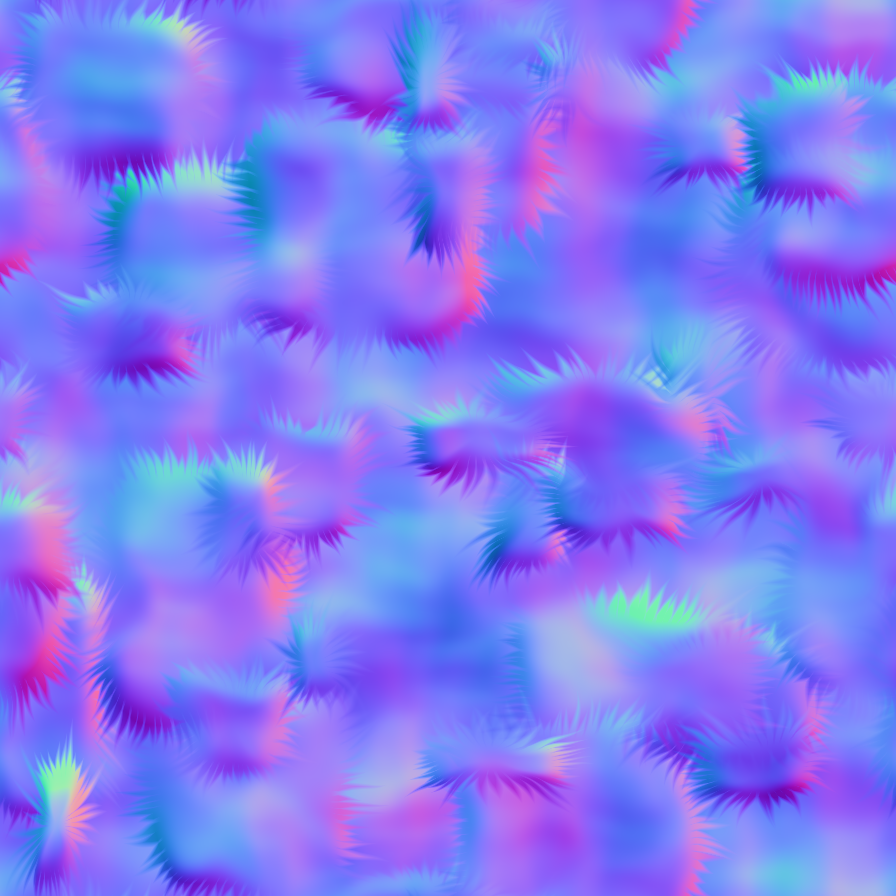
Give the GLSL for this texture map, as a WebGL 1 fragment shader.

```glsl
precision highp float;
// Tiling normal map of furry, overlapping plateaus with spiky fringes.
// Rounded boxes scattered on wrapping grids are layered over streaky noise;
// each tilts the surface outward near its rim and ends in tapering spikes.
uniform vec2 u_resolution;

const float TAU = 6.28318;
const float SPIKE_SPACING = 0.0098;
const float ROOT_DEPTH = 0.014;
const float MAX_REACH = 0.036;

vec2 hash2(vec2 p) {
  vec3 q = fract(p.xyx * vec3(0.1031, 0.1030, 0.0973));
  q += dot(q, q.yzx + 33.33);
  return fract((q.xx + q.yz) * q.zy);
}

float cornerSlope(vec2 id, vec2 offset, vec2 f, vec2 period) {
  float angle = TAU * hash2(mod(id + offset, period) + 7.0).x;
  return dot(vec2(cos(angle), sin(angle)), f - offset);
}

// Gradient noise that repeats after a whole number of cells.
float noise(vec2 p, vec2 period) {
  vec2 id = floor(p), f = fract(p);
  vec2 w = f * f * f * (f * (f * 6.0 - 15.0) + 10.0);
  vec2 e = vec2(1.0, 0.0);
  return mix(
    mix(cornerSlope(id, e.yy, f, period), cornerSlope(id, e.xy, f, period), w.x),
    mix(cornerSlope(id, e.yx, f, period), cornerSlope(id, e.xx, f, period), w.x),
    w.y);
}

// Soft surface tilt: x varies in upright streaks, y in level ones.
vec2 streakTilt(vec2 p, float shift) {
  vec2 broad = vec2(10.0, 5.0), fine = vec2(27.0, 12.0);
  vec2 coarse = vec2(noise(p * broad + shift, broad),
                     noise(p * broad.yx + shift + 3.3, broad.yx));
  vec2 detail = vec2(noise(p * fine + shift, fine),
                     noise(p * fine.yx + shift + 5.7, fine.yx));
  return 0.88 * coarse + 0.24 * detail;
}

// Coverage (x) and random shade (y) of the spikes around a rim.
vec2 fringe(float u, float count, float d, float seed) {
  vec2 best = vec2(0.0, 0.5);
  for (int k = -1; k <= 1; k++) {
    float id = floor(u) + float(k);
    vec2 key = vec2(mod(id, count), seed);
    vec2 shape = hash2(key), look = hash2(key + 41.0);
    float along = max(d + ROOT_DEPTH, 0.0) / mix(0.018, 0.05, shape.x);
    float axis = id + 0.5 + 0.5 * (shape.y - 0.5) + 1.8 * (look.x - 0.5) * along;
    float halfWidth = 0.85 * (1.0 - along);
    float cover = clamp((halfWidth - abs(u - axis)) / 0.5, 0.0, 1.0);
    cover *= 1.0 - 0.45 * min(along, 1.0);
    if (cover > best.x) best = vec2(cover, look.y);
  }
  best.x = max(best.x, smoothstep(0.012, -0.01, d + ROOT_DEPTH));
  return best;
}

// Lays one plateau over the tilt; local is measured from its centre.
vec2 addPlateau(vec2 tilt, vec2 p, vec2 local, vec2 size, float seed) {
  vec2 q = local / size + 0.00001;
  vec2 q2 = q * q;
  float r = sqrt(sqrt(dot(q2, q2)));
  vec2 slope = q * q2 / (r * r * r * size);
  float d = (r - 1.0) / length(slope);
  if (d > MAX_REACH) return tilt;

  float count = floor(4.0 * (size.x + size.y) * 0.88 / SPIKE_SPACING);
  float u = (atan(q.y, q.x) / TAU + 0.5) * count;
  vec2 fur = fringe(u, count, d, seed);
  float shade = (fur.y - 0.5) * smoothstep(-0.02, 0.012, d);

  // Rim strength and opacity drift along the outline.
  float drift = noise(p * 7.0 + seed, vec2(7.0));
  float opacity = smoothstep(-0.36, 0.2, drift);
  float depth = max(-d - 0.012, 0.0) / 0.026;
  float rim = exp(-depth * depth) * smoothstep(0.0, 0.65, r);
  rim *= 1.0 - 0.6 * smoothstep(-0.01, MAX_REACH, d);
  float strength = clamp(0.6 + 0.85 * drift + 0.25 * shade, 0.08, 0.95);

  vec2 outward = normalize(slope);
  vec2 sideways = vec2(-outward.y, outward.x);
  vec2 surface = streakTilt(p, seed) * (1.0 - 0.4 * rim);
  surface += rim * (strength * outward + 0.3 * shade * sideways);
  return mix(tilt, surface, fur.x * opacity);
}

// Scatters plateaus over a wrapping grid of whole cells.
vec2 scatter(vec2 tilt, vec2 p, float cells, float minSize, float maxSize,
             float chance, float seed) {
  vec2 home = floor(p * cells);
  for (int j = -1; j <= 1; j++) {
    for (int i = -1; i <= 1; i++) {
      vec2 id = home + vec2(float(i), float(j));
      vec2 key = mod(id, cells) + seed;
      vec2 pick = hash2(key + 19.0);
      if (pick.x > chance) continue;
      vec2 centre = (id + hash2(key)) / cells;
      vec2 size = mix(vec2(minSize), vec2(maxSize), hash2(key + 67.0));
      tilt = addPlateau(tilt, p, p - centre, size, floor(pick.y * 90.0) + seed);
    }
  }
  return tilt;
}

void main() {
  vec2 p = gl_FragCoord.xy / u_resolution;
  vec2 warp = vec2(noise(p * 8.0, vec2(8.0)), noise(p * 8.0 + 4.5, vec2(8.0)));
  vec2 ripple = vec2(noise(p * 21.0, vec2(21.0)), noise(p * 21.0 + 9.5, vec2(21.0)));
  p += 0.026 * warp + 0.008 * ripple;

  vec2 tilt = streakTilt(p, 2.0);
  tilt = scatter(tilt, p, 4.0, 0.06, 0.16, 1.0, 11.0);
  tilt = scatter(tilt, p, 6.0, 0.03, 0.085, 0.55, 53.0);

  // Encode the unit normal as colour.
  tilt *= min(1.0, 0.92 / max(length(tilt), 0.001));
  vec3 normal = vec3(tilt, sqrt(1.0 - dot(tilt, tilt)));
  gl_FragColor = vec4(0.5 + 0.5 * normal - vec3(0.005, 0.01, 0.008), 1.0);
}
```
